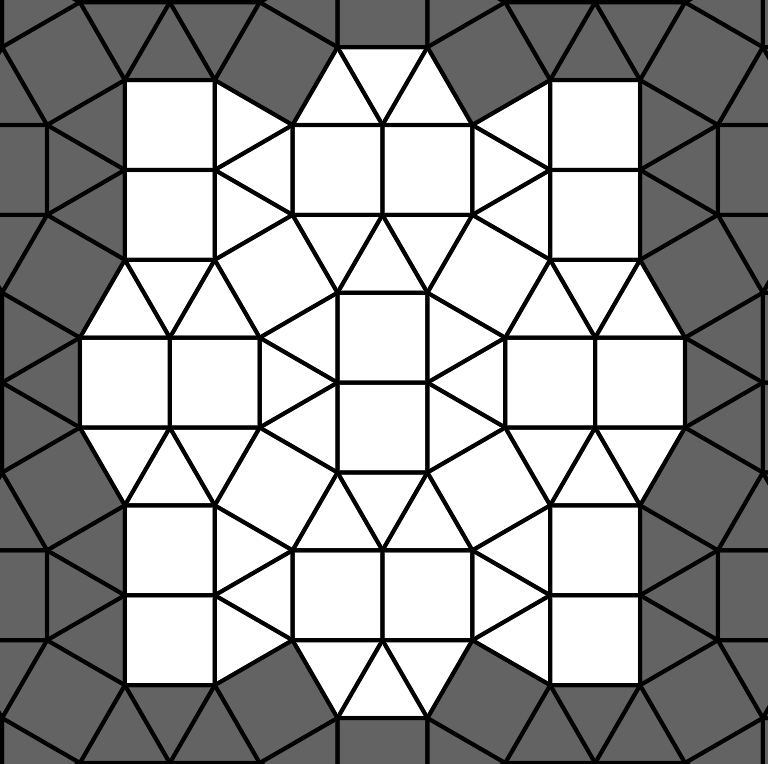
This pattern is drawn by a Shadertoy shader. Its source:

```glsl
// Tiling of squares and triangles: dominoes alternate upright and flat on a
// square lattice, with tilted squares and triangle strips between them.
// Each cell is folded to one quadrant; a white patch lies on a grey ground.

const float EDGES_PER_HEIGHT = 8.5;        // canvas height in tile edges
const vec2  CENTRE_SHIFT = vec2(-0.002, -0.0008);
const float HALF_STROKE = 0.0245;          // in tile edges
const float TRI = 0.8660254;               // height of a unit triangle
const float PITCH = 1.5 + TRI;             // spacing of domino centres
const vec3  INK   = vec3(0.005);
const vec3  GREY  = vec3(0.39);
const vec3  WHITE = vec3(1.0);

float segment(vec2 p, vec2 a, vec2 b) {
    vec2 ap = p - a, ab = b - a;
    return length(ap - ab * clamp(dot(ap, ab) / dot(ab, ab), 0.0, 1.0));
}

// Distance to the nearest tile edge
float tileEdges(vec2 p) {
    vec2 cell = floor(p / PITCH + 0.5);
    vec2 q = abs(p - cell * PITCH);
    if (mod(cell.x + cell.y, 2.0) > 0.5) q = q.yx;   // flat domino

    vec2 corner = vec2(0.5, 1.0);
    vec2 middle = vec2(0.5, 0.0);
    vec2 side   = vec2(0.5 + TRI, 0.5);

    // Domino outline and its dividing line
    float d = segment(q, middle, corner);
    d = min(d, segment(q, vec2(0.0, 1.0), corner));
    d = min(d, segment(q, vec2(0.0), middle));
    // Triangles beside and above the domino
    d = min(d, segment(q, middle, side));
    d = min(d, segment(q, corner, side));
    d = min(d, segment(q, corner, vec2(0.0, 1.0 + TRI)));
    d = min(d, segment(q, corner, vec2(1.0, 1.0 + TRI)));
    return d;
}

// Signed bound of the white patch: union of three convex pieces per quadrant
float whitePatch(vec2 p) {
    vec2 a = abs(p);
    vec2 steep = vec2(TRI, 0.5), shallow = vec2(-0.5, TRI);
    vec2 towerTop = vec2(0.5, PITCH + 0.5 + TRI);
    vec2 notch    = vec2(1.0, PITCH + 0.5);
    vec2 armTop   = vec2(PITCH + 0.5, PITCH + 1.0);
    vec2 wingTip  = vec2(PITCH + 1.0, 0.5);

    float tower = max(a.y - towerTop.y, dot(a - towerTop, steep));
    float arm = max(max(a.x - armTop.x, a.y - armTop.y),
                    dot(a - notch, shallow));
    float wing = max(max(a.x - wingTip.x, a.y - 0.5 - TRI),
                     dot(a - wingTip, steep));
    return min(tower, min(arm, wing));
}

void mainImage(out vec4 fragColor, in vec2 fragCoord) {
    vec2 uv = (fragCoord - 0.5 * iResolution.xy) / iResolution.y;
    vec2 p = (uv - CENTRE_SHIFT) * EDGES_PER_HEIGHT;
    float blur = 0.5 * EDGES_PER_HEIGHT / iResolution.y;

    vec3 color = mix(WHITE, GREY, smoothstep(-blur, blur, whitePatch(p)));
    float stroke = 1.0 - smoothstep(-blur, blur, tileEdges(p) - HALF_STROKE);
    fragColor = vec4(mix(color, INK, stroke), 1.0);
}
```
